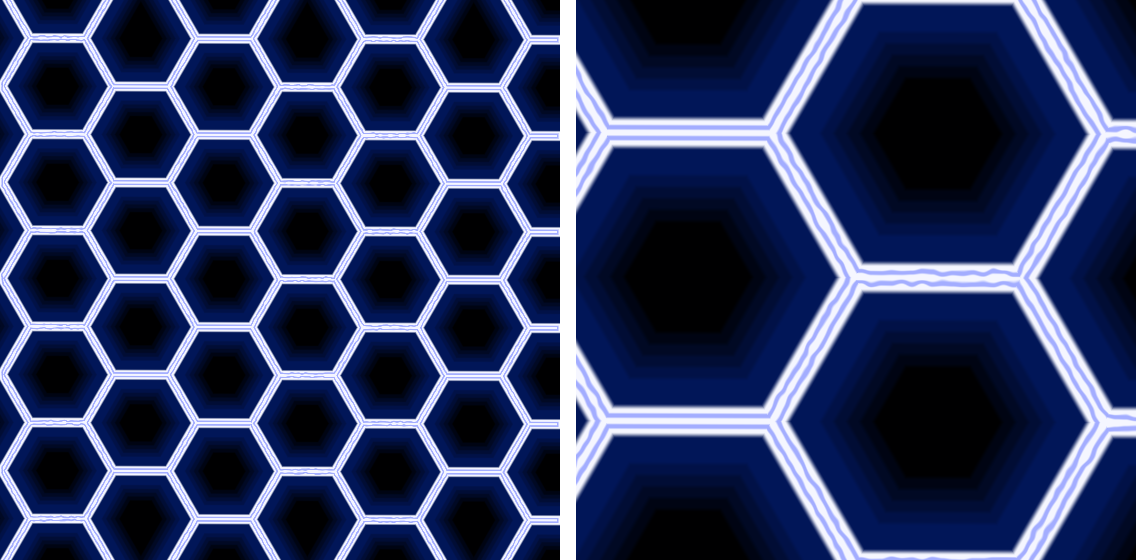
Left: the whole. Right: its middle third, enlarged.
Give the GLSL for this pattern, as a Shadertoy shader.

```glsl
// Glowing white honeycomb outlines over banded navy cells with black cores.

const float PITCH = 0.1716;                              // height of one cell
const vec2 PERIOD = vec2(1.7320508, 1.0) * PITCH;        // two columns, one row
const vec2 ORIGIN = vec2(0.1029, 0.8464);                // centre of one cell

float hash(vec2 p) {
    return fract(sin(dot(p, vec2(127.1, 311.7))) * 43758.5);
}

float noise(vec2 p) {
    vec2 i = floor(p), f = fract(p);
    f = f * f * (3.0 - 2.0 * f);
    return mix(mix(hash(i), hash(i + vec2(1, 0)), f.x),
               mix(hash(i + vec2(0, 1)), hash(i + vec2(1, 1)), f.x), f.y);
}

// Offset from the centre of the nearest cell
vec2 cellOffset(vec2 p) {
    vec2 a = mod(p + 0.5 * PERIOD, PERIOD) - 0.5 * PERIOD;
    vec2 b = mod(p, PERIOD) - 0.5 * PERIOD;
    return dot(a, a) < dot(b, b) ? a : b;
}

void mainImage(out vec4 fragColor, in vec2 fragCoord) {
    vec2 uv = fragCoord / iResolution.xy;
    vec2 p = uv - ORIGIN;
    p.y += 0.0035 * uv.x;                                // slight downward drift

    // Distances to the sloped and level sides
    vec2 q = cellOffset(p);
    float centreY = uv.y - q.y;
    float sloped = 0.5 * PITCH - (0.8660254 * abs(q.x) + 0.5 * abs(q.y));
    float level = 0.5 * PITCH - abs(q.y);

    // Outermost cells stay open beyond the canvas
    if (abs(centreY + sign(q.y) * PITCH - 0.5) > 0.55) level = 1.0;
    float d = max(min(sloped, level), 0.0);

    // Cell interior: soft steps from black to navy
    float steps = 5.0 * clamp((0.056 - d) / 0.034, 0.0, 1.0);
    float shade = (floor(steps) + smoothstep(0.25, 0.75, fract(steps))) / 5.0;
    vec3 col = mix(vec3(0.0, 0.0, 0.005), vec3(0.005, 0.085, 0.345), shade);

    // White outline with a soft fringe
    col = mix(col, vec3(0.96, 0.965, 1.0), smoothstep(0.0105, 0.0065, d));

    // Lavender twin lines, wavy on sloped sides and some columns
    float column = round(p.x / (0.5 * PERIOD.x));
    float wave = level < sloped ? 0.0028 * step(0.0, cos(1.76 * column)) : 0.0018;
    float wobble = wave * (noise(uv * 165.0) - 0.5);
    float inner = max(d, 0.0072 - min(uv.x, 1.0 - uv.x)); // closed at the side edges
    float twin = smoothstep(0.0021, 0.0006, abs(inner - 0.0032 + wobble));
    col = mix(col, vec3(0.64, 0.68, 1.0), twin);

    fragColor = vec4(col, 1.0);
}
```
